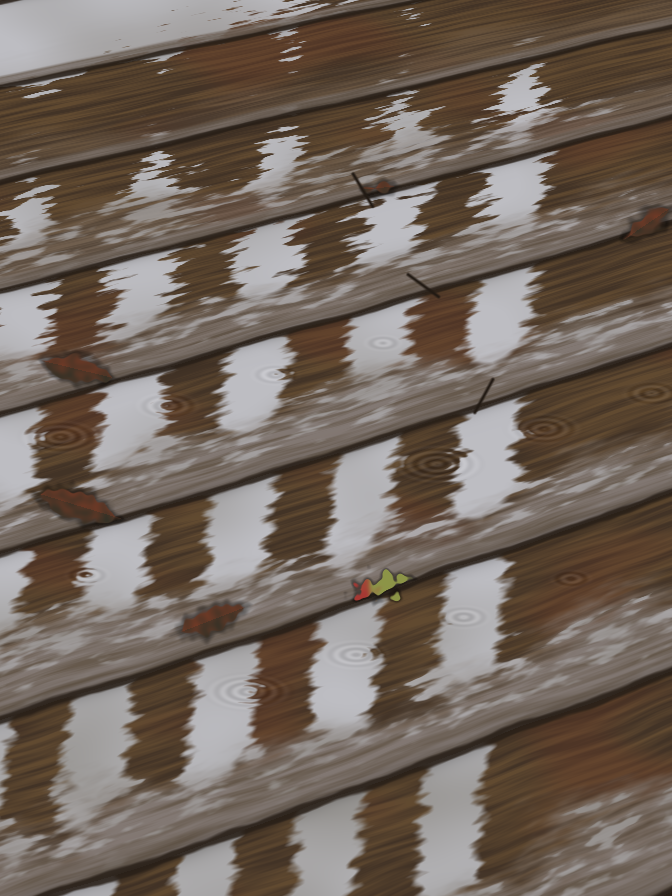
Give the GLSL for this texture, as a Shadertoy shader.

```glsl
#define SKY vec3(0.74, 0.74, 0.76)
#define HAZE vec3(0.60, 0.59, 0.58)
#define WORN vec3(0.51, 0.47, 0.45)
#define DAMP vec3(0.40, 0.35, 0.30)
#define OLIVE vec3(0.38, 0.29, 0.19)
#define DARK vec3(0.26, 0.20, 0.15)
#define RUST vec3(0.40, 0.22, 0.15)
#define POST_SPACING 0.179
#define POST_LEAN 0.1
#define SEAM_WIDTH 0.014
#define RIPPLES 12
#define LEAVES 6

float hash(vec2 c) { return fract(sin(dot(c, vec2(127.1, 311.7))) * 43758.5); }

vec2 gradient(vec2 c) {
    float a = 6.2832 * hash(c);
    return vec2(cos(a), sin(a));
}

float noise(vec2 p) {
    vec2 i = floor(p), f = fract(p), u = f * f * f * (f * (f * 6.0 - 15.0) + 10.0);
    vec2 e = vec2(1, 0);
    return mix(mix(dot(gradient(i), f), dot(gradient(i + e), f - e), u.x),
               mix(dot(gradient(i + e.yx), f - e.yx), dot(gradient(i + 1.0), f - 1.0), u.x), u.y);
}

float fbm(vec2 p) {
    return noise(p) + 0.5 * noise(p * 2.03 + 7.1) + 0.25 * noise(p * 4.1 + 3.7);
}

// Perspective of the boards: y = (A + B n) / (1 - C n), n counts the seams
vec3 plane(float x) {
    return vec3(0.130, 0.1264, 0.0578) + x * vec3(-0.208, -0.0118, 0.0071);
}

float boardAt(vec2 p) {
    vec3 k = plane(p.x);
    return (p.y - k.x) / (k.y + k.z * p.y);
}

vec2 pointOn(float x, float n) {
    vec3 k = plane(x);
    return vec2(x, (k.x + k.y * n) / (1.0 - k.z * n));
}

vec2 turn(vec2 q, float a) {
    return vec2(cos(a) * q.x + sin(a) * q.y, cos(a) * q.y - sin(a) * q.x);
}

// Rain rings on the wet boards, as a signed wave height
float ripples(vec2 p) {
    float wave = 0.0;
    for (int i = 0; i < RIPPLES; i++) {
        float f = float(i), r = 0.085 * exp(-0.08 * f);
        vec2 c = pointOn(fract(0.65 + 0.72 * f), 3.3 + mod(f + 1.0, 3.0));
        float d = length((p - c) * vec2(1.0, 2.3));
        wave += sin(d * 340.0 + f) * (1.0 - smoothstep(0.35 * r, r, d));
    }
    return wave;
}

vec3 deck(vec2 p) {
    float n = boardAt(p) + 0.025 * noise(vec2(p.x * 7.0, p.y * 9.0));
    float t = fract(n), far = 1.0 - smoothstep(1.0, 3.5, n);
    float streak = fbm(vec2(p.x * 15.0, n * 15.0));
    float grain = fbm(vec2(p.x * 5.0 + floor(n) * 3.7, n * 26.0));
    float broad = noise(p * vec2(5.0, 8.0));
    float wave = ripples(p);

    // Posts mirrored in the water, with solid shade to the right
    float x = p.x + POST_LEAN * (p.y - 0.556) + 0.008 * wave + 0.014 * noise(p * vec2(18.0, 55.0));
    float post = (x - 0.469) / POST_SPACING;
    float light = min(abs(fract(post + 0.5) - 0.5) - 0.25, 1.75 - post);
    light = mix(light, 0.55 - p.x, 1.0 - smoothstep(-0.1, 0.1, n));
    light -= 0.5 * exp(-pow((n - 0.6) / 0.6, 2.0));

    // Smooth film of water at the top of each board, rough wood below
    float rough = smoothstep(0.48, 0.76, t + 0.3 * broad + 0.12 * streak) * smoothstep(0.0, 2.5, n + 0.8);
    float level = mix(light, -0.04 - 0.25 * smoothstep(0.6, 1.0, t), rough * (1.0 - 0.6 * far));
    level += streak * mix(0.12, 0.65, max(rough, 0.6 * far));
    float soft = mix(0.05, 0.18, rough);
    float shine = smoothstep(-soft, soft, level) * (1.0 - 0.3 * rough);

    vec3 wood = mix(DARK, OLIVE, clamp(0.5 + 1.1 * grain + 0.5 * broad, 0.0, 1.0));
    wood = mix(wood, RUST, 0.35 * smoothstep(0.0, 0.4, noise(p * vec2(4.0, 9.0) + 5.0)));
    vec3 dry = mix(DAMP, WORN, clamp(0.65 + 1.2 * grain, 0.0, 1.0));
    wood = mix(wood, dry, rough * (1.0 - 0.7 * far));
    vec3 sky = mix(SKY, HAZE, clamp(0.15 + 0.8 * broad + 0.5 * smoothstep(0.8, 1.3, p.y), 0.0, 1.0));
    vec3 col = mix(wood, sky, shine) + 0.045 * wave;

    // Worn grey lip and the dark gap between boards
    float lip = smoothstep(0.86, 0.90, t) * (1.0 - smoothstep(0.985, 1.0, t));
    col = mix(col, mix(DAMP, WORN, 0.5 + 0.9 * grain), 0.8 * lip);
    float gap = abs(n - round(n)), aa = fwidth(n);
    col *= 1.0 - 0.3 * exp(-gap * 30.0);
    float edge = SEAM_WIDTH * (1.0 + 0.8 * streak);
    return mix(col, DARK * 0.6, 0.85 * (1.0 - smoothstep(edge, edge + aa + 0.012, gap)));
}

void mainImage(out vec4 fragColor, in vec2 fragCoord) {
    vec2 uv = fragCoord / iResolution.xy;
    vec2 p = vec2(uv.x, (1.0 - uv.y) * 4.0 / 3.0);
    float px = 1.5 / iResolution.x;
    vec3 col = deck(p);

    // Fallen leaves caught along the seams, one of them a fresh sprig
    for (int i = 0; i < LEAVES; i++) {
        float f = float(i), sprig = i == 4 ? 1.0 : 0.0;
        vec2 c = pointOn(fract(0.565 + 0.4 * f + 0.15 * f * f),
                         floor(2.35 + 0.7 * f) - 0.05 - 0.13 * mod(f, 2.0));
        vec2 q = turn(p - c, 0.5 * sin(f * 2.4) - 0.1);
        float w = 0.022 + 0.035 * mod(f, 2.0) * (1.0 - 0.12 * f) + 0.018 * step(1.5, f);
        float ragged = noise(p * 60.0 + f), h = 0.33 * w;
        float d = abs(q.y) - h * (1.0 - q.x * q.x / (w * w)) - ragged * mix(0.012, 0.03, sprig);
        vec3 leaf = mix(RUST, DARK, 0.5 + ragged + 0.3 * sign(q.y));
        vec3 fresh = mix(vec3(0.55, 0.58, 0.28), vec3(0.65, 0.22, 0.20), smoothstep(0.0, 0.03, -q.x + 0.02 * ragged));
        col *= 1.0 - 0.4 * (1.0 - smoothstep(0.0, 0.012, d));
        col = mix(col, mix(leaf, fresh, sprig), 1.0 - smoothstep(-px, px, d));
    }

    // Short twigs
    for (int j = 0; j < 3; j++) {
        float f = float(j);
        vec2 q = turn(p - pointOn(0.54 + 0.09 * f, 1.93 + f), 1.03 - 0.4 * f - 1.3 * step(1.5, f));
        float d = length(vec2(max(abs(q.x) - 0.028, 0.0), q.y)) - 0.0022;
        col = mix(col, DARK * 0.5, 1.0 - smoothstep(-px, px, d));
    }
    fragColor = vec4(clamp(col, 0.0, 1.0), 1.0);
}
```
